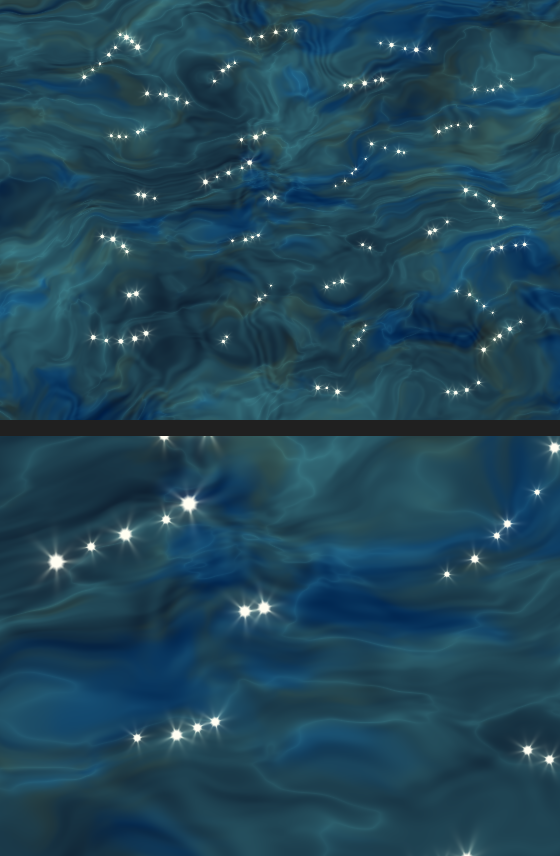
Top: the whole. Bottom: its middle third, enlarged.
This texture is drawn by a WebGL 1 fragment shader. Its source:

```glsl
precision highp float;
// Sunlit teal water: warped noise makes the swells, streaks and curved ripples,
// tinted blue and olive in places. Chains of small white star glints, scattered
// by a low-discrepancy sequence, lie on top.
uniform vec2 u_resolution;

const int CHAINS = 32;
const int GLINTS_PER_CHAIN = 5;
const vec3 DEEP = vec3(0.075, 0.170, 0.235);
const vec3 PALE = vec3(0.200, 0.425, 0.475);
const vec3 BLUE_SHIFT = vec3(-0.075, -0.025, 0.075);
const vec3 OLIVE_SHIFT = vec3(0.045, 0.015, -0.035);
const vec3 WARM_GLOW = vec3(1.0, 0.92, 0.74);
const vec3 GLINT_WHITE = vec3(1.0, 0.995, 0.95);

float hash(vec2 p) {
  vec3 q = fract(p.xyx * vec3(0.1031, 0.1030, 0.0973));
  q += dot(q, q.yzx + 33.33);
  return fract((q.x + q.y) * q.z);
}

mat2 rotation(float angle) {
  float c = cos(angle), s = sin(angle);
  return mat2(c, s, -s, c);
}

float noise(vec2 p) {
  vec2 cell = floor(p), f = fract(p);
  vec2 u = f * f * f * (f * (f * 6.0 - 15.0) + 10.0);
  float low = mix(hash(cell), hash(cell + vec2(1.0, 0.0)), u.x);
  float high = mix(hash(cell + vec2(0.0, 1.0)), hash(cell + 1.0), u.x);
  return mix(low, high, u.y);
}

float fbm(vec2 p) {
  float sum = 0.0, weight = 0.533;
  for (int i = 0; i < 4; i++) {
    sum += weight * noise(p);
    p = rotation(0.5) * p * 2.03 + 17.3;
    weight *= 0.5;
  }
  return sum;
}

// Bends the plane so that straight streaks become swirls.
vec2 warp(vec2 p, float scale, float amount) {
  vec2 bend = vec2(fbm(p * scale + 31.0), fbm(p * scale + 74.0));
  return p + amount * (bend - 0.5);
}

float blob(vec2 p, vec2 center, vec2 size) {
  vec2 d = (p - center) / size;
  return exp(-dot(d, d));
}

// Thin parallel lines that follow the contours of a smooth height field.
float contourRipples(vec2 p, float scale, float lines) {
  float height = noise(p * scale) + 0.35 * noise(p * scale * 2.3 + 9.0);
  return sin(height * lines);
}

vec3 water(vec2 p) {
  vec2 view = vec2(p.x, p.y * (1.0 + 0.35 * p.y));
  vec2 q = warp(view, 2.4, 0.42);
  vec2 flow = rotation(-0.32) * warp(q, 7.0, 0.07);
  float swell = fbm(flow * vec2(4.0, 7.5) + 5.0) - 0.5;
  float streak = noise(flow * vec2(9.0, 34.0)) - 0.5;
  float fine = noise(flow * vec2(24.0, 85.0) + 40.0) - 0.5;
  float ridge = 1.0 - abs(2.0 * fbm(flow * vec2(7.0, 13.0) + 60.0) - 1.0);
  float rippled = smoothstep(0.42, 0.72, noise(view * 3.6 + 12.0));
  float rings = contourRipples(q, 4.2, 46.0);

  float light = 0.47 + 0.95 * swell + 0.27 * streak + 0.16 * fine;
  light += 0.32 * pow(ridge, 9.0) - 0.08 + 0.10 * rippled * rings;
  light += 0.28 * blob(p, vec2(0.17, 0.37), vec2(0.13, 0.10));
  light -= 0.24 * blob(p, vec2(0.38, 0.29), vec2(0.16, 0.09));
  light -= 0.20 * blob(p, vec2(0.96, 0.94), vec2(0.24, 0.06));

  vec3 color = mix(DEEP, PALE, clamp(light, -0.2, 1.35));
  float blue = smoothstep(0.52, 0.78, fbm(flow * vec2(6.0, 9.0) + 90.0));
  float olive = smoothstep(0.52, 0.80, fbm(flow * vec2(9.0, 16.0) + 130.0));
  return color + BLUE_SHIFT * blue + OLIVE_SHIFT * olive;
}

// Returns the white core in x and the starry halo in y.
vec2 glint(vec2 d, float radius, float spin) {
  float dist = length(d);
  if (dist > radius * 8.0) return vec2(0.0);
  float angle = atan(d.y, d.x + 1e-6) + spin;
  float rays = pow(abs(cos(angle * 4.0)), 5.0) * (0.65 + 0.35 * cos(angle * 3.0));
  float core = 1.0 - smoothstep(radius * 0.55, radius * (1.15 + 0.35 * rays), dist);
  float halo = 0.5 * exp(-dist / (radius * 0.95)) + 0.7 * rays * exp(-dist / (radius * 1.35));
  return vec2(core, halo * (1.0 - smoothstep(radius * 4.0, radius * 8.0, dist)));
}

vec2 glintChain(vec2 p, float id) {
  vec2 pos = vec2(0.13, 0.06) + vec2(1.09, 0.86) * fract(id * vec2(0.7549, 0.5698) + 0.31);
  float heading = mix(-0.45, 1.0, hash(vec2(id, 3.0)));
  float bend = 0.5 * (hash(vec2(id, 5.0)) - 0.5);
  float count = 1.5 + 4.0 * hash(vec2(id, 7.0));
  float scale = mix(0.0034, 0.0056, hash(vec2(id, 11.0))) * mix(1.12, 0.75, pos.x / 1.33);
  vec2 total = vec2(0.0);
  for (int i = 0; i < GLINTS_PER_CHAIN; i++) {
    if (float(i) > count) break;
    vec2 seed = vec2(id, float(i) + 20.0);
    float radius = scale * mix(0.65, 1.4, hash(seed));
    total += glint(p - pos, radius, 6.28 * hash(seed + 50.0));
    pos += vec2(cos(heading), sin(heading)) * mix(0.012, 0.036, hash(seed + 90.0));
    heading += bend + 0.5 * (hash(seed + 130.0) - 0.5);
  }
  return total;
}

void main() {
  vec2 p = gl_FragCoord.xy / u_resolution.y;
  vec2 sparkle = vec2(0.0);
  for (int i = 0; i < CHAINS; i++) sparkle += glintChain(p, float(i) + 1.0);
  vec3 color = water(p) + WARM_GLOW * sparkle.y;
  color = mix(color, GLINT_WHITE, clamp(sparkle.x, 0.0, 1.0));
  gl_FragColor = vec4(clamp(color, 0.0, 1.0), 1.0);
}
```
